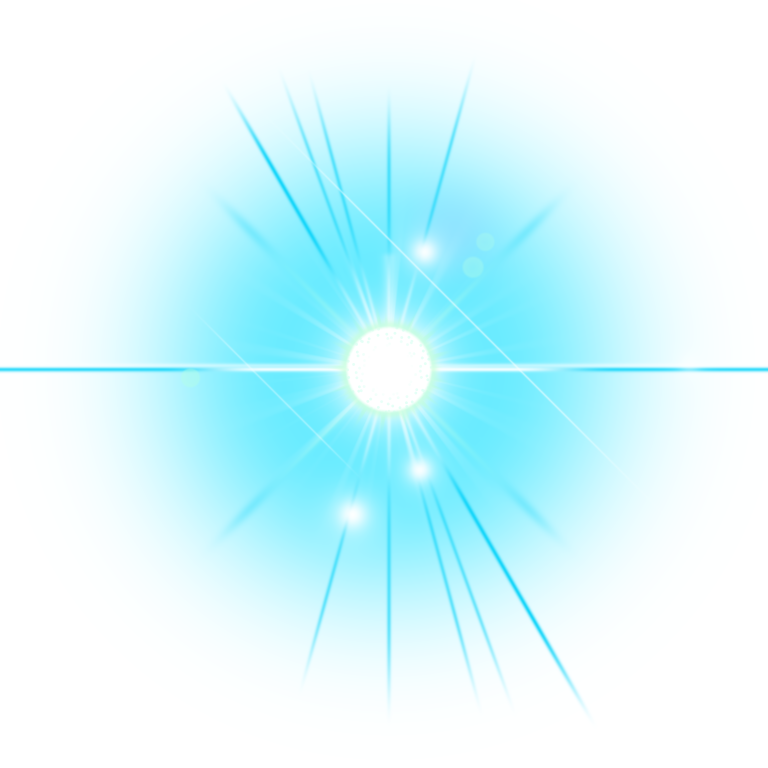
Reproduce this background procedurally as a Shadertoy shader.

```glsl
// A cyan starburst with a white core, thin rays and small lens flares on white.
const vec3 WHITE = vec3(1.0);
const vec3 GLOW_CYAN = vec3(0.32, 0.91, 1.0);
const vec3 RAY_CYAN = vec3(0.10, 0.84, 0.98);
const vec3 MINT = vec3(0.70, 1.0, 0.90);
const vec3 RIM_GREEN = vec3(0.70, 1.0, 0.78);
const vec3 LILAC = vec3(0.60, 0.84, 1.0);
const vec2 CENTER = vec2(0.5065, 0.5190);
const float CORE_RADIUS = 0.0545;

// Each ray: tilt from vertical, upper reach, lower reach, strength.
const vec4 RAYS[5] = vec4[5](
    vec4(-0.524, 0.436, 0.544, 1.00),
    vec4(-0.350, 0.425, 0.485, 0.55),
    vec4(-0.262, 0.408, 0.472, 0.60),
    vec4( 0.000, 0.375, 0.468, 0.65),
    vec4( 0.268, 0.430, 0.445, 0.60));

// Each flare: position, radius, strength.
const vec4 FLARES[4] = vec4[4](
    vec4(0.553, 0.672, 0.026, 0.95),
    vec4(0.547, 0.388, 0.025, 0.95),
    vec4(0.459, 0.330, 0.030, 0.98),
    vec4(0.898, 0.525, 0.022, 0.50));

// Each bubble: position, radius, strength.
const vec4 BUBBLES[3] = vec4[3](
    vec4(0.616, 0.652, 0.0150, 0.40),
    vec4(0.632, 0.685, 0.0130, 0.35),
    vec4(0.248, 0.508, 0.0135, 0.50));

float gauss(float x, float width) {
    return exp(-x * x / (width * width));
}

vec2 hash2(vec2 p) {
    return fract(sin(vec2(dot(p, vec2(127.1, 311.7)), dot(p, vec2(269.5, 183.3)))) * 43758.5);
}

// Distance to the nearest scattered cell point.
float cellular(vec2 p) {
    vec2 cell = floor(p);
    float nearest = 2.0;
    for (int y = -1; y <= 1; y++)
    for (int x = -1; x <= 1; x++) {
        vec2 c = cell + vec2(x, y);
        nearest = min(nearest, length(c + hash2(c) - p));
    }
    return nearest;
}

// Fine angular streaks from layered sines.
float streaks(float angle) {
    float s = sin(angle * 13.0 + 0.6) + sin(angle * 29.0 + 2.0) + 0.7 * sin(angle * 47.0);
    return smoothstep(0.2, 2.4, s);
}

// A ray through the center: x is its dark outer part, y its pale inner part.
vec2 rayMask(vec2 p, vec4 ray, float px) {
    vec2 dir = vec2(sin(ray.x), cos(ray.x));
    float along = dot(p, dir), dist = abs(along);
    float reach = along > 0.0 ? ray.y : ray.z;
    float line = gauss(dot(p, vec2(dir.y, -dir.x)), max(0.0022 + 0.0008 * ray.w, px));
    float outer = smoothstep(0.11, 0.21, dist) * (1.0 - smoothstep(0.68, 1.0, dist / reach));
    float inner = 1.0 - smoothstep(0.07, 0.17, dist);
    return line * vec2(outer * ray.w, inner * 0.45);
}

// A faint line falling to the right, where x + y equals offset.
float diagonalThread(vec2 uv, float offset, float start, float end, float px) {
    float line = gauss((uv.x + uv.y - offset) * 0.7071, max(0.0014, px));
    float mid = 0.5 * (start + end), halfSpan = 0.5 * (end - start);
    return line * (1.0 - smoothstep(0.4, 1.0, abs(uv.x - mid) / halfSpan));
}

void mainImage(out vec4 fragColor, in vec2 fragCoord) {
    float px = 1.0 / min(iResolution.x, iResolution.y);
    vec2 uv = (fragCoord - 0.5 * iResolution.xy) * px + 0.5;
    vec2 p = uv - CENTER;
    float r = length(p), angle = atan(p.y, p.x);

    // Broad glow and lilac tint
    vec3 color = mix(WHITE, GLOW_CYAN, exp(-pow(r / 0.293, 3.2)));
    color = mix(color, LILAC, 0.45 * gauss(length(uv - vec2(0.59, 0.695)), 0.055));

    // Soft diagonal blades
    float blade = min(abs(p.x - p.y), abs(p.x + p.y)) * 0.7071;
    color = mix(color, RAY_CYAN, 0.30 * gauss(blade, 0.007) * gauss(r - 0.255, 0.045));
    color = mix(color, MINT, 0.30 * gauss(blade, 0.004) * gauss(r - 0.10, 0.07));

    // Pale halo and streaks around the core
    color = mix(color, WHITE, 0.85 * exp(-max(r - CORE_RADIUS, 0.0) / 0.032));
    color = mix(color, WHITE, 0.45 * streaks(angle) * gauss(r, 0.12));
    float column = gauss(p.x, 0.008) * smoothstep(0.155, 0.145, p.y) * step(0.0, p.y);
    color = mix(color, WHITE, 0.30 * column);

    // Long rays
    for (int i = 0; i < 5; i++) {
        vec2 mask = rayMask(p, RAYS[i], px);
        color = mix(color, RAY_CYAN, mask.x);
        color = mix(color, WHITE, mask.y);
    }

    // Horizontal beam, pale inside and cyan outside
    float outside = smoothstep(0.16, 0.30, abs(p.x));
    color = mix(color, mix(WHITE, RAY_CYAN, outside), 0.9 * gauss(p.y, max(0.0030, px)));
    color = mix(color, WHITE, 0.5 * gauss(p.y - 0.005, 0.003));

    // Crossing threads
    color = mix(color, WHITE, 0.50 * diagonalThread(uv, 1.195, 0.32, 0.88, px));
    color = mix(color, WHITE, 0.32 * diagonalThread(uv, 0.847, 0.24, 0.48, px));

    // Flares and bubbles
    for (int i = 0; i < 4; i++) {
        float d = length(uv - FLARES[i].xy) / FLARES[i].z;
        color = mix(color, WHITE, FLARES[i].w * (0.65 * exp(-d * d * 2.5) + 0.35 * exp(-d * d * 0.6)));
    }
    for (int i = 0; i < 3; i++) {
        float d = length(uv - BUBBLES[i].xy) / BUBBLES[i].z;
        float disk = 1.0 - smoothstep(0.75, 1.05, d);
        color = mix(color, MINT, BUBBLES[i].w * disk * (0.7 + 0.3 * d));
    }

    // Green rim and speckled white core
    float spikes = 0.006 + 0.012 * streaks(angle + 0.8);
    color = mix(color, RIM_GREEN, 0.45 * gauss(r - CORE_RADIUS - 0.003, spikes));
    float speckle = smoothstep(0.30, 0.10, cellular(p * 110.0)) * smoothstep(0.025, 0.05, r);
    vec3 core = mix(WHITE, MINT, 0.35 * speckle);
    color = mix(color, core, 1.0 - smoothstep(-0.003, 0.003, r - CORE_RADIUS));
    fragColor = vec4(color, 1.0);
}
```
